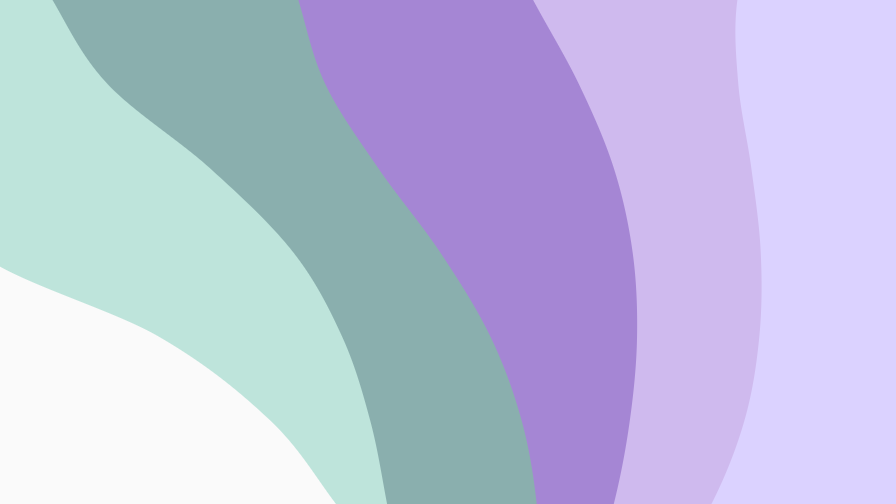
Reproduce this background procedurally as a WebGL 2 fragment shader.

```glsl
#version 300 es
precision highp float;
// Flat pastel ribbons sweeping down the canvas, from white to lavender.
// Each band begins at a smooth spline x(y) and covers all to its right,
// so painting the bands from left to right leaves only the ribbons.
uniform vec2 u_resolution;
out vec4 fragColor;

// Catmull-Rom curve: seven even knots from top to bottom, plus one beyond each end.
float edgeX(float knots[9], float down) {
    float s = clamp(down, 0.0, 1.0) * 6.0;
    int i = min(int(s), 5);
    float t = s - float(i);
    float a = knots[i], b = knots[i + 1], c = knots[i + 2], d = knots[i + 3];
    return b + 0.5 * t * (c - a + t * (2.0 * a - 5.0 * b + 4.0 * c - d
        + t * (3.0 * (b - c) + d - a)));
}

// Covers the area right of the edge, smoothed over one pixel across it.
vec3 paintBand(vec3 below, vec3 color, vec2 uv, float knots[9]) {
    float offset = uv.x - edgeX(knots, 1.0 - uv.y);
    float pixel = length(vec2(dFdx(offset), dFdy(offset)));
    return mix(below, color, clamp(0.5 + offset / max(pixel, 1e-6), 0.0, 1.0));
}

void main() {
    vec2 uv = gl_FragCoord.xy / u_resolution;

    vec3 color = vec3(0.98);
    // Mint
    color = paintBand(color, vec3(0.745, 0.894, 0.859), uv,
        float[9](-0.16, -0.13, -0.08, -0.026, -0.024, 0.176, 0.301, 0.375, 0.443));
    // Sage teal
    color = paintBand(color, vec3(0.541, 0.686, 0.682), uv,
        float[9](0.010, 0.0586, 0.120, 0.234, 0.327, 0.3815, 0.413, 0.432, 0.449));
    // Purple
    color = paintBand(color, vec3(0.647, 0.525, 0.831), uv,
        float[9](0.306, 0.333, 0.363, 0.422, 0.491, 0.547, 0.582, 0.599, 0.603));
    // Lilac
    color = paintBand(color, vec3(0.812, 0.729, 0.933), uv,
        float[9](0.546, 0.595, 0.646, 0.685, 0.706, 0.711, 0.703, 0.685, 0.656));
    // Lavender
    color = paintBand(color, vec3(0.859, 0.824, 1.0), uv,
        float[9](0.850, 0.823, 0.824, 0.8385, 0.849, 0.8475, 0.831, 0.794, 0.736));

    fragColor = vec4(color, 1.0);
}
```
